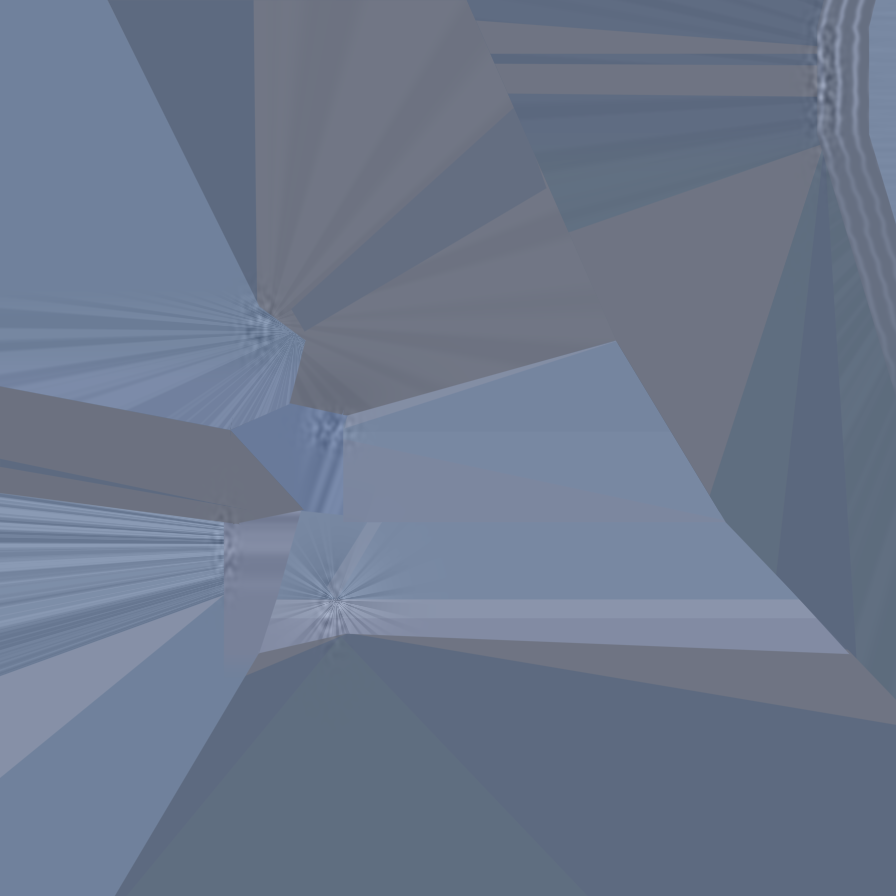
Give the GLSL for this background, as a Shadertoy shader.

```glsl
// Draws folded slate-blue and grey facets with fans of rays meeting at crinkled hubs.
const vec3 SLATE = vec3(.365, .415, .502), TEAL = vec3(.374, .43, .5);
const vec3 GREY = vec3(.434, .455, .512), BLUE = vec3(.44, .507, .61);
const vec3 STEEL = vec3(.472, .535, .637), MAUVE = vec3(.49, .525, .62);
const vec3 PALE = vec3(.54, .58, .67);

vec2 slope(vec2 cell) {
  float h = fract(sin(dot(cell, vec2(127.1, 311.7))) * 43758.5);
  return vec2(cos(h * 6.2832), sin(h * 6.2832));
}

float gradientNoise(vec2 p) {
  vec2 i = floor(p), f = p - i, u = f * f * (3. - 2. * f), e = vec2(1, 0);
  return mix(mix(dot(slope(i), f), dot(slope(i + e), f - e), u.x),
    mix(dot(slope(i + e.yx), f - e.yx), dot(slope(i + 1.), f - 1.), u.x), u.y);
}

// Signed distance to the line a-b
float side(vec2 p, vec2 a, vec2 b) {
  vec2 d = normalize(b - a), q = p - a;
  return q.x * d.y - q.y * d.x;
}

float cover(float d) {
  float w = .8 / iResolution.y;
  return smoothstep(-w, w, d);
}

// Coverage of a convex facet with four corners, in either winding
float quad(vec2 p, mat4x2 m) {
  float s = sign(side(m[3], m[0], m[1]) + side(m[2], m[0], m[1])), d = 1.;
  for (int i = 0; i < 4; i++) d = min(d, s * side(p, m[i], m[(i + 1) % 4]));
  return cover(d);
}

float tri(vec2 p, mat3x2 m) {
  return quad(p, mat4x2(m[0], m[1], m[2], mix(m[2], m[0], .5)));
}

void paint(inout vec3 col, vec3 ink, float mask) { col = mix(col, ink, mask); }

// Rays spreading from a hub around an axis, -1 to 1
float fan(vec2 p, vec2 hub, vec2 axis, float density) {
  vec2 q = p - hub;
  float angle = atan(q.y * axis.x - q.x * axis.y, dot(q, axis));
  return smoothstep(-.22, .22, gradientNoise(vec2(angle * density, 4.3))) * 2. - 1.;
}

float glow(vec2 p, vec2 hub, vec2 size) {
  vec2 q = (p - hub) / size;
  return exp(-dot(q, q));
}

float crinkle(vec2 p, vec2 hub, vec2 size) {
  return .2 * gradientNoise(p * vec2(150, 110)) * glow(p, hub, size);
}

// Right sheet: bands, downward fan and curved ridges
vec3 rightSheet(vec2 p) {
  vec2 hub = vec2(.92, .16);
  vec3 c = mix(SLATE, TEAL, smoothstep(.13, .2, p.y));
  c += .008 * fan(p, vec2(1.15, .1), vec2(-1, 0), 32.);
  paint(c, GREY, quad(p, mat4x2(.52, .022, .92, .052, .92, .06, .53, .06)));
  paint(c, GREY, quad(p, mat4x2(.53, .071, .92, .073, .92, .108, .53, .104)));
  paint(c, GREY, quad(p, mat4x2(.59, .275, hub, .791, .56, .65, .5)));
  paint(c, TEAL, tri(p, mat3x2(hub, .78, .59, .86, .7)));
  paint(c, SLATE - .008, tri(p, mat3x2(hub, .862, .68, .96, .8)));
  float x = p.x - .912 - .3 * max(p.y - .15, 0.) - .25 * max(.03 - p.y, 0.);
  float wave = .5 + .5 * sin(330. * x + 1.5 * gradientNoise(p * vec2(20, 60)));
  float shine = wave * wave * wave * mix(.9, .35, smoothstep(.1, .2, p.y));
  paint(c, mix(mix(SLATE, GREY, .5), PALE, shine), cover(x) * smoothstep(.55, .3, p.y));
  paint(c, STEEL + .02 * gradientNoise(p * vec2(8, 170)), cover(x - .058));
  return c + crinkle(p, vec2(.92, .09), vec2(.018, .075));
}

// Middle sheet: level bands and bright creases
vec3 middleSheet(vec2 p) {
  vec3 c = mix(STEEL - .012, STEEL, cover(p.y - .482));
  paint(c, MAUVE, .7 * tri(p, mat3x2(.383, .49, .383, .583, .82, .583)));
  paint(c, STEEL, cover(p.y - .583));
  paint(c, PALE, cover(p.y - .669));
  paint(c, MAUVE + .02, cover(p.y - .69));
  paint(c, PALE - .025, tri(p, mat3x2(.385, .478, .388, .46, .69, .38)));
  vec2 hub = vec2(.375, .67);
  c += .05 * fan(p, hub, vec2(1, 0), 10.) * glow(p, hub, vec2(.055, .06));
  paint(c, PALE, .6 * quad(p, mat4x2(.365, .655, .41, .583, .426, .583, hub)));
  return c;
}

// Lower left sheet: dense rays, pale wedge and striped lip
vec3 leftSheet(vec2 p) {
  vec3 c = BLUE;
  vec2 hub = vec2(.398, .608), west = vec2(-1, 0);
  vec3 rays = STEEL + .045 * fan(p, hub, west, 52.) + .025 * fan(p, hub, west, 110.);
  paint(c, rays, quad(p, mat4x2(-.1, .5, .25, .5, .25, .664, -.1, .791)));
  paint(c, PALE - .015, tri(p, mat3x2(.25, .664, -.1, .791, -.1, .95)));
  float stripes = gradientNoise(vec2(1.5, p.y * 75.)) * smoothstep(.67, .62, p.y);
  paint(c, MAUVE - .02 + .2 * stripes, cover(p.x - .25) * smoothstep(.76, .72, p.y));
  return c;
}

void mainImage(out vec4 fragColor, in vec2 fragCoord) {
  // Canvas units, y running down
  vec2 p = fragCoord / iResolution.xy;
  p.y = 1. - p.y;
  // Lower sheet
  vec3 c = mix(SLATE, TEAL, tri(p, mat3x2(.38, .71, .1, 1.05, .675, 1.02)));
  paint(c, GREY, quad(p, mat4x2(.38, .705, .948, .725, 1.03, .77, 1.03, .814)));
  paint(c, GREY, tri(p, mat3x2(.265, .758, .289, .725, .39, .706)));
  // Upper grey sheet
  vec3 ink = GREY + .008 * fan(p, vec2(.3, .36), vec2(1, -1), 8.);
  paint(ink, SLATE, tri(p, mat3x2(.12, 0, .283, 0, .287, .345)));
  paint(ink, mix(GREY, SLATE, .6), quad(p, mat4x2(.325, .345, .577, .117, .61, .21, .34, .37)));
  ink -= .025 * glow(p, vec2(.365, .44), vec2(.08, .035));
  paint(c, ink, quad(p, mat4x2(.12, 0, .521, 0, .69, .384, .3, .5)));
  // Middle sheet and its streaked centre
  vec2 bend = vec2(.6875, .38), knee = vec2(.81, .583);
  float mask = max(quad(p, mat4x2(.383, .465, bend, knee, .335, .59)),
    quad(p, mat4x2(.335, .57, .802, .57, .948, .73, .38, .707)));
  mask = max(mask, quad(p, mat4x2(.32, .568, .4, .575, .4, .704, .285, .73)));
  paint(c, middleSheet(p), mask);
  float streak = gradientNoise(vec2((p.x + .35 * p.y) * 90., 2.4));
  ink = BLUE - vec3(.03, .03, .005) + (.025 + .1 * streak) * smoothstep(.325, .36, p.x);
  paint(c, ink, max(quad(p, mat4x2(.257, .48, .323, .45, .388, .464, .339, .569)),
    tri(p, mat3x2(.335, .57, .383, .46, .383, .575))));
  // Lower left sheet, then the grey tongue
  paint(c, leftSheet(p), max(quad(p, mat4x2(-.05, .5, .27, .5, .289, .729, -.05, 1.3)),
    quad(p, mat4x2(.24, .58, .336, .57, .31, .665, .289, .73))));
  ink = mix(GREY - .01, SLATE, tri(p, mat3x2(0, .512, 0, .521, .255, .565)));
  paint(c, ink, max(quad(p, mat4x2(-.01, .429, .257, .48, .267, .585, -.01, .549)),
    tri(p, mat3x2(.257, .48, .339, .569, .26, .585))));
  // Upper left sheet
  ink = BLUE + .022 * fan(p, vec2(.33, .37), vec2(-1, 0), 28.) * smoothstep(.32, .36, p.y);
  ink += vec3(.025, .018, .03) * smoothstep(.38, .43, p.y);
  paint(c, ink, max(quad(p, mat4x2(-.9, .26, 0, -.242, .289, .341, .257, .48)),
    quad(p, mat4x2(.28, .335, .341, .38, .323, .451, .257, .48))));
  // Crinkled hubs
  c += crinkle(p, vec2(.29, .365), vec2(.02, .035)) + crinkle(p, vec2(.37, .48), vec2(.025, .02));
  c += crinkle(p, vec2(.25, .615), vec2(.014, .04)) + crinkle(p, vec2(.37, .68), vec2(.016, .035));
  // Right sheet behind a bent edge
  float edge = min(side(p, vec2(.521, 0), bend), side(p, bend, knee));
  paint(c, rightSheet(p), cover(min(edge, side(p, knee, vec2(1, .781)))));
  fragColor = vec4(c, 1);
}
```
